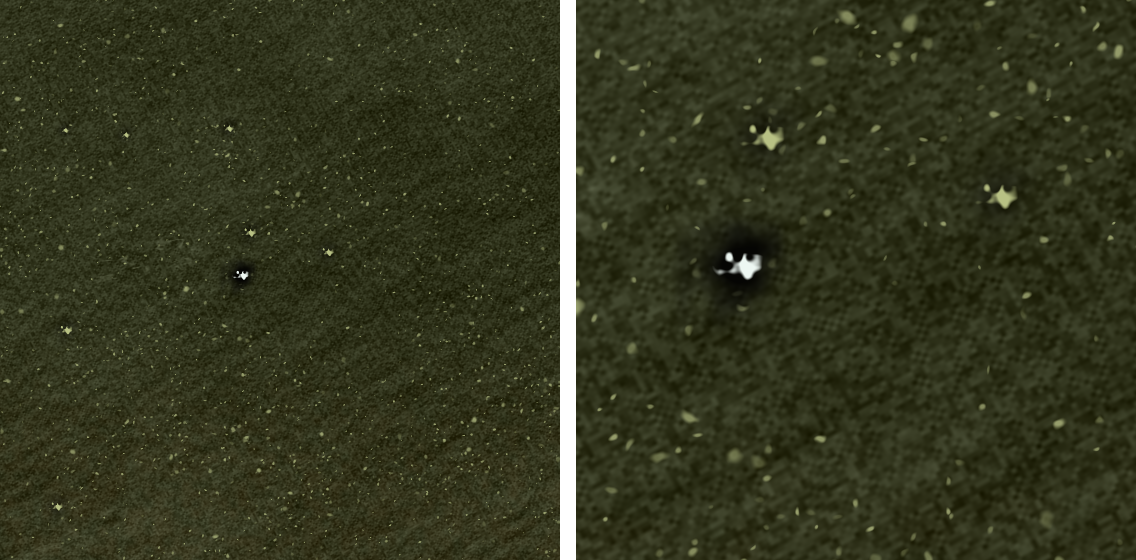
Left: the whole. Right: its middle third, enlarged.
Reproduce this texture procedurally as a WebGL 1 fragment shader.

```glsl
precision highp float;
// Dark olive sea from above: fine grain, slanted ripples, pale flecks and a few bright glints.
uniform vec2 u_resolution;

const vec3 WATER = vec3(0.186, 0.200, 0.108);
const vec3 GRAIN_TINT = vec3(0.046, 0.050, 0.048);
const vec3 RUST = vec3(0.020, -0.006, -0.012);
const vec3 FLECK = vec3(0.60, 0.63, 0.43);
const vec3 FOAM = vec3(0.50, 0.53, 0.42);
const vec3 WHITE = vec3(0.93, 0.97, 0.95);
const vec3 SHADOW = vec3(0.04, 0.04, 0.02);

float hash(vec2 p) {
  return fract(sin(dot(p, vec2(127.1, 311.7))) * 43758.5453);
}

vec2 hash2(vec2 p) {
  return vec2(hash(p), hash(p + 37.2));
}

float noise(vec2 p) {
  vec2 i = floor(p), f = fract(p);
  f = f * f * (3.0 - 2.0 * f);
  return mix(mix(hash(i), hash(i + vec2(1.0, 0.0)), f.x),
             mix(hash(i + vec2(0.0, 1.0)), hash(i + vec2(1.0, 1.0)), f.x), f.y);
}

float signedNoise(vec2 p) {
  return 2.0 * noise(p) - 1.0;
}

float fbm(vec2 p) {
  return 0.55 * noise(p) + 0.3 * noise(p * 2.1 + 5.3) + 0.15 * noise(p * 4.3 + 9.1);
}

vec2 rotate(vec2 p, float angle) {
  float c = cos(angle), s = sin(angle);
  return vec2(c * p.x + s * p.y, c * p.y - s * p.x);
}

// Share of flecks kept at a place: patchy, denser towards the bottom.
float clumping(vec2 p) {
  float patches = smoothstep(0.3, 0.72, fbm(p * vec2(8.0, 11.0) + 3.7));
  return (0.25 + 1.5 * patches) * mix(1.3, 0.75, p.y);
}

// Scattered small oval flecks; radius is in canvas units.
float flecks(vec2 p, float cells, float density, float radius, float seed) {
  vec2 grid = p * cells;
  float light = 0.0;
  for (int j = -1; j <= 1; j++) {
    for (int i = -1; i <= 1; i++) {
      vec2 cell = floor(grid) + vec2(float(i), float(j));
      vec2 key = cell + seed;
      float present = step(hash(key + 11.3), density * clumping(cell / cells));
      vec2 d = (grid - cell - hash2(key)) / cells;
      d = rotate(d, 0.6 + 2.2 * (hash(key + 5.9) - 0.5));
      d.y *= mix(1.0, 2.0, hash(key + 17.7));
      float size = radius * mix(0.6, 1.3, hash(key + 23.1));
      float power = mix(0.25, 1.0, hash(key + 29.5));
      light = max(light, present * power * (1.0 - smoothstep(0.25, 1.0, length(d) / size)));
    }
  }
  return light;
}

// A ragged bright spot (x) inside a soft dark halo (y).
vec2 glint(vec2 d, float radius, float halo) {
  vec2 ragged = d + 0.7 * radius * vec2(signedNoise(d * 170.0 + 4.0), signedNoise(d * 170.0 + 31.0));
  ragged = rotate(ragged, 0.4) * vec2(0.85, 1.4);
  float core = 1.0 - smoothstep(0.45, 1.0, length(ragged) / radius);
  float edge = length(d) / halo * (1.0 + 0.3 * signedNoise(d * 90.0 + 7.0));
  return vec2(core, exp(-edge * edge));
}

// Sparse small glints, at most one in each cell.
vec2 scatteredGlints(vec2 p, float cells, float density) {
  vec2 cell = floor(p * cells);
  vec2 center = (cell + 0.25 + 0.5 * hash2(cell + 61.0)) / cells;
  float radius = mix(0.005, 0.010, hash(cell + 71.0));
  return step(hash(cell + 83.0), density) * glint(p - center, radius, radius * 1.7);
}

// Thin broken foam lines inside a soft oval patch.
float wisps(vec2 p, vec2 center, vec2 extent) {
  vec2 d = rotate(p - center, 0.2);
  float ridge = abs(fbm(d * vec2(14.0, 38.0) + 2.0) - 0.5);
  float broken = smoothstep(0.3, 0.7, noise(d * 95.0));
  return exp(-dot(d / extent, d / extent)) * broken * (1.0 - smoothstep(0.0, 0.05, ridge));
}

void main() {
  vec2 p = gl_FragCoord.xy / min(u_resolution.x, u_resolution.y);

  // Water: broad haze, slanted ripples and fine grain.
  vec2 slant = rotate(p, 0.5);
  float haze = 1.5 * (fbm(p * vec2(2.2, 3.6) + 1.4) - 0.5);
  haze += 0.5 * (smoothstep(0.75, 1.0, p.y) + 1.0 - smoothstep(0.0, 0.16, p.y)) * (1.0 - 0.6 * p.x);
  float ripples = signedNoise(slant * vec2(14.0, 62.0)) * mix(0.65, 0.3, p.y);
  float grain = 1.4 * signedNoise(slant * vec2(300.0, 350.0)) + 0.55 * signedNoise(slant * vec2(90.0, 170.0));
  vec3 color = WATER + GRAIN_TINT * (haze + ripples + grain - 0.1);
  color += RUST * (1.0 - smoothstep(0.1, 0.5, p.y)) * noise(p * 60.0);

  // Foam and flecks.
  float foam = wisps(p, vec2(0.27, 0.54), vec2(0.13, 0.035)) + 0.5 * wisps(p, vec2(0.17, 0.06), vec2(0.2, 0.05));
  color = mix(color, FOAM, 0.5 * foam);
  vec2 warped = p + 0.0012 * vec2(signedNoise(p * 210.0), signedNoise(p * 210.0 + 50.0));
  float light = max(flecks(warped, 100.0, 0.13, 0.0034, 3.0), flecks(warped, 42.0, 0.10, 0.0058, 140.0));
  color = mix(color, FLECK, light);

  // Glints, the largest near the middle.
  vec2 small = scatteredGlints(p, 6.0, 0.22);
  color = mix(color, SHADOW, 0.5 * small.y);
  color = mix(color, FLECK * 1.2, small.x);
  vec2 large = glint(p - vec2(0.43, 0.508), 0.0105, 0.021);
  color = mix(color, SHADOW * 0.5, min(1.0, 1.3 * large.y));
  color = mix(color, WHITE, large.x);

  gl_FragColor = vec4(clamp(color, 0.0, 1.0), 1.0);
}
```
